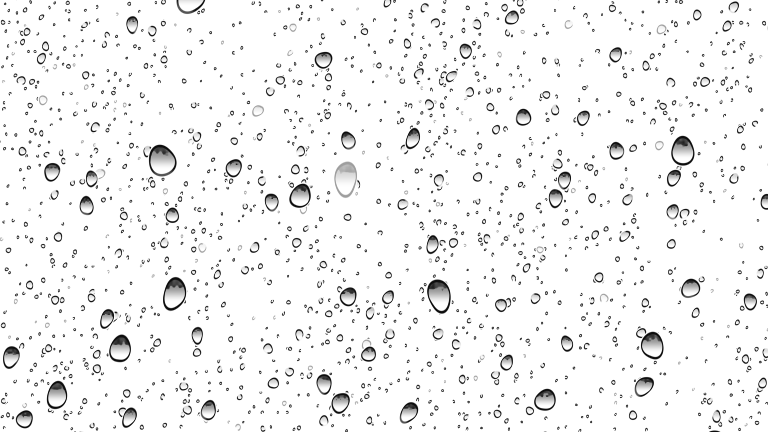
Give the GLSL for this texture, as a WebGL 2 fragment shader.

```glsl
#version 300 es
precision highp float;
// Water drops scattered on a white pane, from fine specks to large beads.
// Five jittered grids of growing cell size are painted small to large; each
// drop is a wobbly tilted ellipse with a dark rim and a ragged dark cap.
uniform vec2 u_resolution;
out vec4 fragColor;

vec3 hash3(vec3 p) {
    p = fract(p * vec3(0.1031, 0.1030, 0.0973));
    p += dot(p, p.yxz + 33.33);
    return fract((p.xxy + p.yxx) * p.zyx);
}

float valueNoise(vec2 p) {
    vec2 i = floor(p), f = fract(p);
    f = f * f * (3.0 - 2.0 * f);
    float low = mix(hash3(vec3(i, 7.0)).x, hash3(vec3(i + vec2(1, 0), 7.0)).x, f.x);
    float high = mix(hash3(vec3(i + vec2(0, 1), 7.0)).x, hash3(vec3(i + 1.0, 7.0)).x, f.x);
    return mix(low, high, f.y);
}

// Paints one drop of radius r, centred at the origin of q, over shade.
float paintDrop(float shade, vec2 q, float r, vec3 look, vec3 form, float pixel) {
    // Outline: lean to the right, stretch upwards, wobble
    float lean = mix(-0.2, 0.75, form.x);
    float c = cos(lean), s = sin(lean);
    vec2 e = mat2(c, s, -s, c) * q;
    float stretch = mix(1.0, 1.25, form.y);
    e *= vec2(stretch, 1.0 / stretch);
    float angle = atan(e.y, e.x);
    float wobble = 0.05 * sin(2.0 * angle + 6.3 * look.x) + 0.045 * sin(3.0 * angle + 6.3 * look.y);
    float d = length(e) - r * (1.0 + wobble);
    float w = 0.7 * pixel;
    float inside = 1.0 - smoothstep(-w, w, d);

    // Rim, thicker at top and bottom, sometimes broken on small drops
    float thickness = (0.0015 + 0.085 * r) * (0.75 + 0.5 * abs(sin(angle)));
    float rim = smoothstep(-thickness - w, -thickness + w, d);
    float big = smoothstep(0.010, 0.019, r);
    float gap = smoothstep(0.55, 0.95, cos(angle - 6.3 * look.z));
    rim *= 1.0 - gap * step(0.6, form.z) * (1.0 - 0.7 * big);

    // Interior: grey fading downwards under a ragged dark cap
    float y = q.y / r;
    float grain = valueNoise(q / r * 4.5 + look.xy * 40.0);
    float body = 1.0 - mix(0.12, 0.42, big) * smoothstep(-0.6, 0.6, y);
    float soft = 0.06 + 0.5 * pixel / r;
    float capEdge = mix(0.2, 0.65, grain) + 0.15 * look.z;
    float cap = smoothstep(capEdge - soft, capEdge + soft, y) * big;
    body = mix(body, 0.12 + 0.25 * grain, cap);
    float tone = mix(body, 0.05, rim);

    // A few drops are almost dry and faint
    tone = mix(1.0, tone, look.y > 0.93 ? 0.4 : 1.0);
    float halo = 1.0 - smoothstep(0.001, 0.003 + w, d);
    return mix(mix(shade, 1.0, halo), tone, inside);
}

void main() {
    float pixel = 1.0 / u_resolution.y;
    vec2 p = gl_FragCoord.xy * pixel;
    float shade = 1.0;

    for (int layer = 0; layer < 5; layer++) {
        float level = float(layer);
        float cell = 0.026 * pow(1.75, level);
        vec2 home = floor(p / cell);
        for (int k = 0; k < 9; k++) {
            vec2 id = home + vec2(k % 3 - 1, k / 3 - 1);
            vec3 place = hash3(vec3(id + 11.0, level * 17.0 + 3.0));
            vec3 look = hash3(vec3(id + 47.0, level * 23.0 + 9.0));
            vec3 form = hash3(vec3(id + 83.0, level * 31.0 + 5.0));
            vec2 centre = (id + 0.5 + 0.8 * (place.xy - 0.5)) * cell;

            // Small drops gather in upright clusters
            float cluster = mix(0.35, 1.65, valueNoise(centre * vec2(7.0, 4.0) + 5.0));
            float chance = 0.43 * mix(cluster, 1.0, level / 4.0);
            if (place.z > chance) continue;
            float r = cell * mix(0.085, 0.162, form.z * 0.5 + look.x * 0.5);
            shade = paintDrop(shade, p - centre, r, look, form, pixel);
        }
    }
    fragColor = vec4(vec3(shade), 1.0);
}
```
